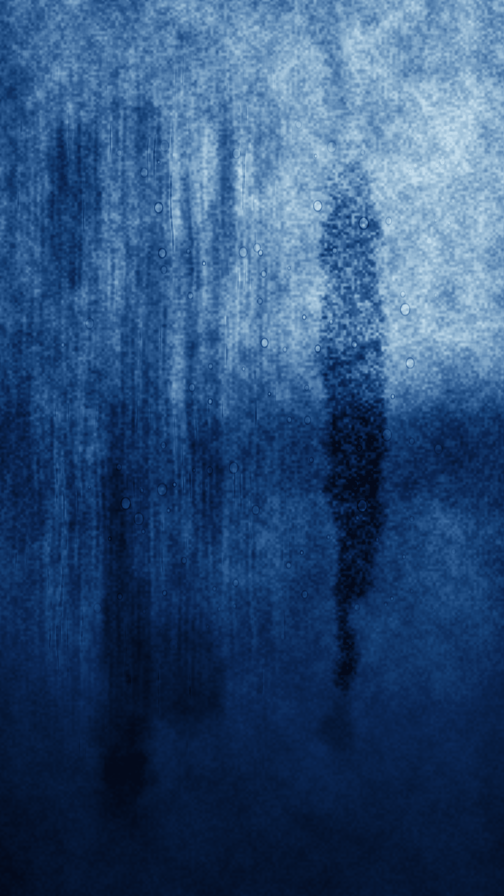
Write a Shadertoy shader that draws this texture.

```glsl
// Weathered blue plaster: a pale glow at the upper right falls to navy below.
// Soft stains, vertical scratches, grain and droplets shift one scalar tone,
// which is finally looked up in a ramp of blues.

float hash(vec2 p) {
    return fract(sin(dot(p, vec2(12.9898, 78.233))) * 43758.5453);
}

float valueNoise(vec2 p) {
    vec2 cell = floor(p), f = fract(p);
    f = f * f * (3.0 - 2.0 * f);
    return mix(mix(hash(cell), hash(cell + vec2(1, 0)), f.x),
               mix(hash(cell + vec2(0, 1)), hash(cell + vec2(1, 1)), f.x), f.y);
}

float fbm(vec2 p) {
    float sum = 0.0, amp = 0.5;
    for (int i = 0; i < 5; i++) {
        sum += amp * valueNoise(p);
        p = mat2(1.6, 1.2, -1.2, 1.6) * p + 7.3;
        amp *= 0.5;
    }
    return sum / 0.97;
}

// Soft-edged box: 1 inside, fading over the given softness on each axis.
float stain(vec2 p, vec2 center, vec2 halfSize, vec2 softness) {
    vec2 m = 1.0 - smoothstep(halfSize - softness, halfSize + softness, abs(p - center));
    return m.x * m.y;
}

// Tone steps 0..7 run from near-black navy to pale ice blue.
vec3 blueRamp(float tone) {
    vec3 blues[8] = vec3[8](
        vec3(0.01, 0.04, 0.11), vec3(0.02, 0.09, 0.21), vec3(0.04, 0.15, 0.33),
        vec3(0.08, 0.25, 0.46), vec3(0.19, 0.37, 0.58), vec3(0.37, 0.54, 0.71),
        vec3(0.57, 0.71, 0.82), vec3(0.76, 0.86, 0.92));
    float t = clamp(tone, 0.0, 6.999);
    int i = int(t);
    return mix(blues[i], blues[i + 1], fract(t));
}

// Broad light; s.y runs downward from the top edge.
float baseLight(vec2 s) {
    float upper = 4.2 + 1.3 * smoothstep(0.05, 0.95, s.x);
    upper += 0.75 * exp(-dot((s - vec2(0.9, 0.24)) * vec2(2.2, 4.0), (s - vec2(0.9, 0.24)) * vec2(2.2, 4.0)));
    float lower = mix(2.75, 3.1, s.x) - 2.2 * smoothstep(0.58, 1.02, s.y);
    float fall = smoothstep(mix(0.24, 0.38, s.x), mix(0.55, 0.5, s.x), s.y);
    float vignette = 0.5 * smoothstep(0.14, 0.0, s.x) + 0.35 * smoothstep(0.93, 1.0, s.x);
    return mix(upper, lower, fall) - vignette;
}

// Tapering dark column on the right, densest at mid height.
float rightColumn(vec2 s) {
    float left = 0.64 + 0.025 * smoothstep(0.5, 0.62, s.y);
    float right = 0.755 - 0.055 * smoothstep(0.6, 0.71, s.y) - 0.03 * smoothstep(0.3, 0.18, s.y);
    float across = smoothstep(left - 0.012, left + 0.015, s.x) * smoothstep(right + 0.015, right - 0.012, s.x);
    float density = 1.6 * smoothstep(0.17, 0.24, s.y) + 0.35 * smoothstep(0.44, 0.47, s.y);
    return across * density * smoothstep(0.79, 0.75, s.y);
}

// All the other darkened areas, in tone steps.
float stains(vec2 s) {
    float d = 0.75 * stain(s, vec2(0.9, 0.51), vec2(0.2, 0.055), vec2(0.08, 0.02));
    d += 0.55 * stain(s, vec2(0.51, 0.52), vec2(0.16, 0.04), vec2(0.06, 0.04));
    d += 1.2 * stain(s, vec2(0.245, 0.68), vec2(0.04, 0.2), vec2(0.025, 0.08));
    d += 0.8 * stain(s, vec2(0.27, 0.42), vec2(0.045, 0.13), vec2(0.03, 0.08));
    d += 1.1 * stain(s, vec2(0.36, 0.75), vec2(0.08, 0.055), vec2(0.02, 0.03));
    d += 0.6 * stain(s, vec2(0.24, 0.86), vec2(0.06, 0.04), vec2(0.04, 0.04));
    d += 0.9 * stain(s + vec2(0.2 * (s.y - 0.24), 0.0), vec2(0.13, 0.24), vec2(0.045, 0.09), vec2(0.015, 0.03));
    d += 0.5 * stain(s, vec2(0.22, 0.19), vec2(0.1, 0.045), vec2(0.03, 0.02));
    d += 0.8 * stain(s, vec2(0.325, 0.25), vec2(0.02, 0.1), vec2(0.015, 0.05));
    d += 0.9 * stain(s, vec2(0.44, 0.21), vec2(0.018, 0.1), vec2(0.012, 0.03));
    d += 0.6 * stain(s, vec2(0.41, 0.45), vec2(0.03, 0.06), vec2(0.02, 0.03));
    d += 0.6 * stain(s - vec2(0.35 * s.y, 0.0), vec2(0.63, 0.07), vec2(0.02, 0.08), vec2(0.015, 0.04));
    d += 0.7 * stain(s, vec2(0.67, 0.81), vec2(0.025, 0.03), vec2(0.02, 0.02));
    return d - 0.35 * stain(s, vec2(0.49, 0.645), vec2(0.08, 0.012), vec2(0.05, 0.012));
}

// One jittered drop per grid cell: x = pale fill, y = dark rim.
vec2 droplets(vec2 q, float cells, float chance, float pixel) {
    vec2 id = floor(q * cells);
    vec2 center = (id + 0.25 + 0.5 * vec2(hash(id), hash(id + 31.7))) / cells;
    float radius = mix(0.0015, 0.006, pow(hash(id + 5.1), 2.0));
    float dist = length((q - center) * vec2(1.15, 0.9)) - radius;
    float present = step(hash(id + 17.3), chance);
    return present * vec2(1.0 - smoothstep(-pixel, pixel, dist),
                          1.0 - smoothstep(0.0, 1.5 * pixel, abs(dist)));
}

void mainImage(out vec4 fragColor, in vec2 fragCoord) {
    vec2 q = fragCoord / iResolution.y;
    vec2 s = vec2(fragCoord.x / iResolution.x, 1.0 - q.y);

    // Ragged edges come from displacing the stain coordinates.
    vec2 ragged = s + 0.05 * (vec2(fbm(q * 38.0), fbm(q * 38.0 + 19.0)) - 0.5) * vec2(1.0, 0.7);
    float mottle = fbm(q * 14.0 + 3.0) - 0.5;
    float blotch = fbm(q * 48.0 + 11.0) - 0.5;
    float grain = valueNoise(q * 330.0) + 0.6 * valueNoise(q * 190.0 + 40.0) - 0.8;
    float rough = mix(0.35, 1.0, smoothstep(0.85, 0.5, s.y));

    float column = rightColumn(ragged);
    float tone = baseLight(s) - column - stains(ragged) * (1.0 + 1.2 * blotch);
    tone += rough * (1.7 * mottle + 1.8 * blotch + 1.15 * grain) + 0.7 * grain * column;

    // Vertical scratches, strongest over the left half.
    float brushed = stain(s, vec2(0.29, 0.45), vec2(0.27, 0.36), vec2(0.1, 0.08));
    float fiber = valueNoise(vec2(q.x * 260.0 + 2.0 * mottle, q.y * 13.0));
    float broad = valueNoise(vec2(q.x * 75.0 + mottle, q.y * 5.0));
    tone += brushed * rough * (1.3 * (fiber - 0.5) + 1.1 * (broad - 0.5));
    tone -= 1.2 * brushed * smoothstep(0.78, 0.95, fiber) * smoothstep(-0.1, 0.2, blotch);

    // Scattered drops in two sizes of grid.
    float wet = stain(s, vec2(0.5, 0.42), vec2(0.36, 0.26), vec2(0.12, 0.08));
    float pixel = 1.0 / iResolution.y;
    vec2 drops = droplets(q, 19.0, 0.4, pixel) + 0.6 * droplets(q + 0.37, 37.0, 0.25, pixel);
    tone += wet * (1.1 * drops.x - 1.2 * drops.y);

    fragColor = vec4(blueRamp(tone), 1.0);
}
```
